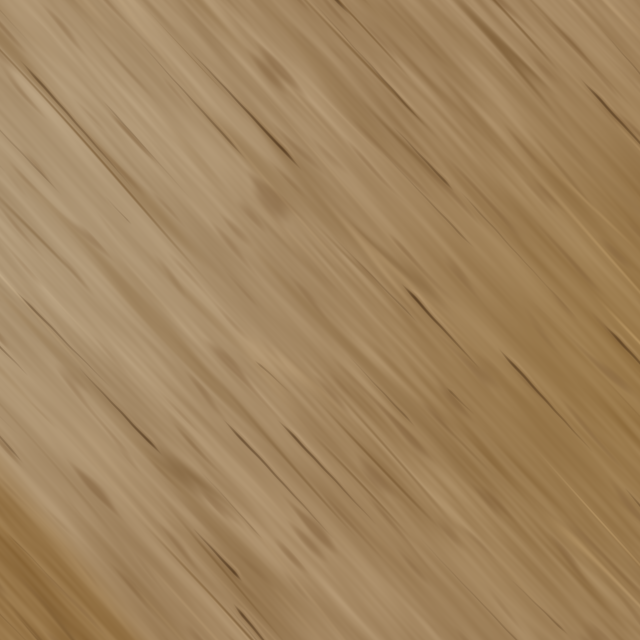
Write a WebGL 2 fragment shader that draws this texture.

```glsl
#version 300 es
precision highp float;
// Weathered straw-coloured wood with diagonal grain. Stretched gradient noise
// makes the bands, fibres, seams and ridges; tapered cracks are scattered on a
// grid aligned with the grain, over a slow drift from pale grey tan to gold.
uniform vec2 u_resolution;
out vec4 fragColor;

// Two random values in 0..1 per integer cell
vec2 hash2(vec2 cell) {
    uvec2 v = uvec2(ivec2(cell)) * 1664525u + 1013904223u;
    v.x += v.y * 1664525u;
    v.y += v.x * 1664525u;
    v ^= v >> 16u;
    v.x += v.y * 1664525u;
    v.y += v.x * 1664525u;
    v ^= v >> 16u;
    return vec2(v & 65535u) / 65535.0;
}

float cornerSlope(vec2 cell, vec2 offset) {
    float angle = 6.2832 * hash2(cell).x;
    return dot(vec2(cos(angle), sin(angle)), offset);
}

float gradientNoise(vec2 p) {
    vec2 i = floor(p), f = p - i;
    vec2 w = f * f * f * (f * (f * 6.0 - 15.0) + 10.0);
    vec2 e = vec2(1.0, 0.0);
    return mix(mix(cornerSlope(i, f), cornerSlope(i + e, f - e), w.x),
               mix(cornerSlope(i + e.yx, f - e.yx), cornerSlope(i + e.xx, f - e.xx), w.x), w.y);
}

// Thin line where stretched noise crosses zero
float crossing(vec2 p, float width) {
    return 1.0 - smoothstep(0.0, width, abs(gradientNoise(p)));
}

// x: dark core, y: soft shadow, z: bright lip
vec3 cracks(vec2 grain, float pixel) {
    vec2 size = vec2(0.27, 0.06);
    vec2 home = floor(grain / size);
    vec3 sum = vec3(0.0);
    for (int j = -1; j <= 1; j++) {
        for (int i = -1; i <= 1; i++) {
            vec2 cell = home + vec2(i, j);
            vec2 place = hash2(cell + 71.0);
            vec2 shape = hash2(cell + 193.0);
            vec2 kind = hash2(cell + 347.0);
            if (kind.x > 0.55) continue;
            vec2 d = grain - (cell + place) * size;
            float t = d.x / mix(0.03, 0.14, shape.x);
            float u = 0.5 + 0.5 * t * (kind.y < 0.6 ? 1.0 : -1.0);
            if (u <= 0.0 || u >= 1.0) continue;
            float taper = smoothstep(0.0, 0.2, u) * pow(1.0 - u, 0.8);
            float x = d.y - 0.006 * t * (place.x - 0.5) - 0.0012 * gradientNoise(grain * vec2(25.0, 3.0));
            float width = max(mix(0.002, 0.004, shape.y) * (0.4 + 0.6 * taper), 1.2 * pixel);
            float strength = taper * mix(0.2, 1.0, shape.y * shape.y);
            sum.x += strength * (1.0 - smoothstep(0.1 * width, width, abs(x)));
            sum.y += strength * exp(-pow(x / 0.006, 2.0));
            sum.z += strength * exp(-pow((x - 1.8 * width) / 0.0022, 2.0));
        }
    }
    return min(sum, 1.0);
}

void main() {
    float shortSide = min(u_resolution.x, u_resolution.y);
    vec2 p = gl_FragCoord.xy / shortSide;

    // Grain frame: x runs along the fibres, y across them
    vec2 grain = vec2(dot(p, vec2(0.682, -0.731)), dot(p, vec2(0.731, 0.682)));
    grain.y += 0.010 * gradientNoise(grain * vec2(1.5, 2.0) + 5.0);

    // Slow colour drift
    float pale = 1.0 - smoothstep(0.0, 0.75, length(p - vec2(0.0, 0.66)));
    float golden = 1.0 - smoothstep(0.0, 0.68, length(p - vec2(1.05, 0.42)));
    float edge = grain.y + 0.03 * gradientNoise(grain * vec2(3.0, 24.0));
    float corner = 1.0 - smoothstep(0.14, 0.21, edge);
    vec3 color = mix(vec3(0.645, 0.530, 0.385), vec3(0.690, 0.597, 0.468), pale);
    color = mix(color, vec3(0.585, 0.452, 0.260), 0.85 * golden);
    color = mix(color, vec3(0.565, 0.425, 0.235), 0.75 * corner);

    // Bands, streaks and fibres from broad to hair-fine
    float bands = gradientNoise(grain * vec2(1.3, 15.0) + 17.0);
    float streaks = gradientNoise(grain * vec2(2.6, 37.0) + 41.0);
    float fibres = gradientNoise(grain * vec2(4.5, 78.0) + 83.0);
    float hairs = gradientNoise(grain * vec2(8.0, 135.0) + 97.0);
    float calm = 0.6 + 0.9 * smoothstep(-0.3, 0.4, gradientNoise(grain * vec2(2.0, 6.0) + 61.0));
    float tone = 0.34 * bands + 0.42 * streaks + calm * (0.42 * fibres + 0.26 * hairs);
    color += tone * vec3(0.120, 0.130, 0.135);

    // Warm stains and short dark flecks drawn out along the grain
    float stain = gradientNoise(grain * vec2(2.2, 26.0) + 131.0);
    stain = smoothstep(0.14, 0.55, stain + 0.3 * fibres);
    color = mix(color, vec3(0.510, 0.385, 0.225), 0.42 * stain);
    float fleck = gradientNoise(grain * vec2(7.0, 62.0) + 171.0);
    fleck = smoothstep(0.24, 0.6, fleck + 0.2 * streaks);
    color = mix(color, vec3(0.480, 0.350, 0.210), 0.45 * fleck);

    // Long thin seams and narrow raised fibres, each in patches
    float seamArea = smoothstep(0.02, 0.4, gradientNoise(grain * vec2(3.0, 9.0) + 307.0));
    float seam = crossing(grain * vec2(0.9, 21.0) + 281.0, 0.07) * seamArea;
    color = mix(color, vec3(0.440, 0.315, 0.165), 0.55 * seam);
    float ridgeArea = smoothstep(0.0, 0.4, gradientNoise(grain * vec2(2.5, 9.0) + 251.0));
    float ridge = crossing(grain * vec2(1.0, 24.0) + 211.0, 0.08) * ridgeArea;
    color += ridge * (0.5 + golden) * vec3(0.065, 0.062, 0.052);

    // Cracks with a shadow and a lit lip
    vec3 crack = cracks(grain, 1.0 / shortSide);
    color = mix(color, vec3(0.430, 0.300, 0.150), 0.30 * crack.y);
    color += 0.07 * crack.z;
    color = mix(color, vec3(0.260, 0.165, 0.075), 0.8 * crack.x);

    fragColor = vec4(clamp(color, 0.0, 1.0), 1.0);
}
```
